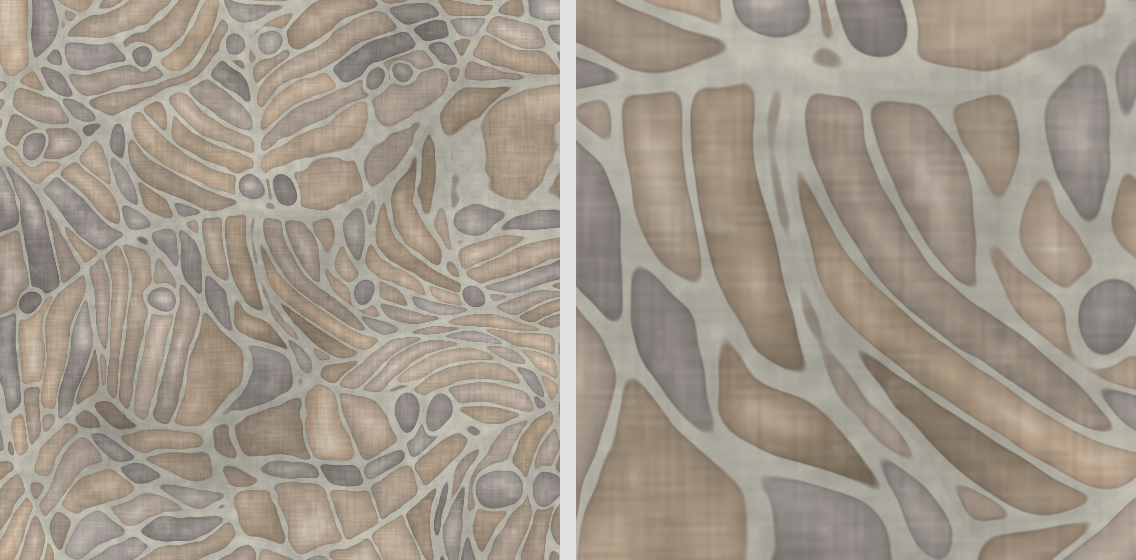
Left, the full canvas; right, a detail of the centre.
Reproduce this texture procedurally as a three.js fragment shader.

```glsl
varying vec2 vUv;
const float TAU = 6.2831853;
const float VEIN_HALF_WIDTH = 0.0047;
const float ROOT_DISTANCE = 0.48;
const vec2 WING_SCALE = vec2(2.7, 3.8);
const vec3 VEIN = vec3(0.70, 0.69, 0.645);
const vec3 TAN = vec3(0.70, 0.615, 0.525);
const vec3 BROWN = vec3(0.605, 0.54, 0.46);
const vec3 ROSE_GREY = vec3(0.665, 0.62, 0.58);
const vec3 VIOLET = vec3(0.565, 0.54, 0.53);
const vec3 PALE = vec3(0.79, 0.755, 0.70);

float hash(vec2 p) { return fract(sin(dot(p, vec2(127.1, 311.7))) * 43758.5453); }
vec2 jitter(vec2 p) { return 0.15 + 0.7 * vec2(hash(p), hash(p + 37.7)); }
float noise(vec2 p) {
  vec2 i = floor(p), f = fract(p);
  f = f * f * (3.0 - 2.0 * f);
  return mix(mix(hash(i), hash(i + vec2(1.0, 0.0)), f.x),
             mix(hash(i + vec2(0.0, 1.0)), hash(i + 1.0), f.x), f.y);
}
float fbm(vec2 p) {
  float sum = 0.0, amp = 0.53;
  for (int i = 0; i < 4; i++) {
    sum += amp * noise(p);
    p = p * 2.03 + 11.3;
    amp *= 0.5;
  }
  return sum;
}
float softMin(float a, float b, float k) {
  float h = max(k - abs(a - b), 0.0) / k;
  return min(a, b) - 0.25 * k * h * h;
}
// Large Voronoi wings: distance to the border, offset from the centre, id
float wing(vec2 p, vec2 scale, out vec2 offset, out vec2 id) {
  vec2 q = p * scale, base = floor(q), nearest = vec2(9.0);
  for (int y = -2; y <= 2; y++) for (int x = -2; x <= 2; x++) {
    vec2 g = base + vec2(x, y), d = g + jitter(g) - q;
    if (dot(d, d) < dot(nearest, nearest)) { nearest = d; id = g; }
  }
  float border = 1.0;
  for (int y = -2; y <= 2; y++) for (int x = -2; x <= 2; x++) {
    vec2 g = id + vec2(x, y), d = g + jitter(g) - q, gap = d - nearest;
    if (dot(gap, gap) > 0.0001) {
      vec2 n = normalize(gap);
      border = softMin(border, dot(0.5 * (d + nearest), n) / length(n * scale), 0.01);
    }
  }
  offset = -nearest / scale;
  return border;
}
// Curved fan of cells, crossed by one row of small dark cells
float fan(vec2 offset, vec2 id, float border, out float cellId, out float dark) {
  float angle = 0.45 + 0.5 * TAU * step(0.5, hash(id + 1.7)) + 2.2 * (hash(id + 5.1) - 0.5);
  vec2 axis = vec2(cos(angle), sin(angle));
  vec2 l = vec2(dot(offset, axis) + ROOT_DISTANCE, dot(offset, vec2(-axis.y, axis.x)));
  float r = length(l), count = floor(mix(34.0, 52.0, hash(id + 8.3)));
  float bend = mix(-2.8, 2.8, hash(id + 2.9));
  float s = count * (atan(l.y, l.x) + bend * (r - ROOT_DISTANCE)) / TAU;
  float side = (0.5 - abs(fract(s) - 0.5)) * TAU / (count * length(vec2(1.0 / r, bend)));
  float edge = softMin(border - 0.001, side + 0.0012, 0.013);

  vec2 key = id * 7.3 + mod(floor(s), count);
  float rowStart = ROOT_DISTANCE + mix(-0.01, 0.07, hash(id + 6.6)) + 0.014 * hash(key + 2.2);
  float rowEnd = rowStart + mix(0.04, 0.06, hash(key + 8.8));
  float cut = ROOT_DISTANCE + mix(-0.13, -0.03, hash(key));
  float hasRow = step(0.2, hash(id + 9.4)), hasCut = step(0.55, hash(key + 4.4));
  if (hasRow > 0.5) edge = softMin(edge, min(abs(r - rowStart), abs(r - rowEnd)), 0.016);
  if (hasCut > 0.5) edge = softMin(edge, abs(r - cut), 0.014);
  float band = hasRow * (step(rowStart, r) + step(rowEnd, r));
  cellId = hash(key + 3.1 * hasCut * step(cut, r) + 9.7 * band);
  float inRow = hasRow * step(rowStart, r) * step(r, rowEnd);
  dark = max(step(0.15, cellId) * inRow, step(0.82, cellId));
  return edge;
}
// Scattered oval spots, some in pairs: signed distance
float spots(vec2 p, float scale, out float spotId) {
  float best = 1.0;
  for (int y = -1; y <= 1; y++) for (int x = -1; x <= 1; x++) {
    vec2 g = floor(p * scale) + vec2(x, y);
    vec2 d = p - (g + 0.15 + 0.7 * jitter(g + 3.3)) / scale;
    float kind = hash(g + 17.9), radius = mix(0.023, 0.038, hash(g + 6.1));
    float paired = step(kind, 0.16), half0 = paired * step(0.0, d.x);
    d.x = mix(d.x, abs(d.x) - radius * 1.03, paired);
    float dist = length(d * vec2(1.12, 0.92)) - radius;
    if (kind < 0.42 && dist < best) { best = dist; spotId = hash(g + half0); }
  }
  return best;
}
void main() {
  vec2 p = vUv;
  vec2 warp = vec2(noise(p * 3.5 + 4.0), noise(p * 3.5 + 19.0)) - 0.5;
  vec2 ripple = vec2(noise(p * 14.0), noise(p * 14.0 + 31.0)) - 0.5;
  vec2 turned = mat2(0.94, -0.34, 0.34, 0.94) * (p + 0.19 * warp + 0.022 * ripple) + 3.0;
  // Cell layout
  vec2 offset, id;
  float cellId, dark, spotId = 0.0;
  float border = wing(turned, WING_SCALE, offset, id);
  float edge = fan(offset, id, border, cellId, dark);
  float spot = spots(p + 0.03 * ripple, 5.0, spotId);
  if (spot < 0.0) { edge = -spot; cellId = spotId; dark = 1.0; }
  else edge = softMin(edge, spot + 0.001, 0.01);
  edge += 0.004 * (noise(p * 50.0) - 0.5);
  // Washed paint inside the cells
  float wash = fbm(p * 11.0 + cellId * 20.0), grain = fbm(p * 60.0);
  vec3 warm = mix(BROWN, TAN, smoothstep(0.3, 0.58, wash));
  warm = mix(warm, ROSE_GREY, 0.85 * fract(cellId * 7.0));
  vec3 cell = mix(warm, VIOLET + 0.25 * (wash - 0.45), dark * 0.92);
  cell *= 0.93 + 0.15 * fract(cellId * 13.0);
  float inside = max(edge - VEIN_HALF_WIDTH, 0.0);
  float glow = smoothstep(0.45, 0.75, wash) * smoothstep(0.0, 0.025, inside);
  cell = mix(cell, PALE, 0.6 * glow + 0.25 * smoothstep(0.5, 0.8, grain));
  cell *= mix(0.92, 1.04, smoothstep(0.0, 0.026, inside)) - 0.15 * exp(-inside / 0.0016);
  // Veins and woven cloth
  float mask = smoothstep(-0.001, 0.001, edge - VEIN_HALF_WIDTH);
  vec3 color = mix(VEIN * (0.91 + 0.18 * grain), cell, mask);
  float weave = noise(p * vec2(330.0, 34.0)) + noise(p * vec2(34.0, 330.0)) - 1.0;
  color *= 1.0 + weave * mix(0.035, 0.08, mask);
  color *= 0.86 + 0.28 * fbm(p * 4.0 + 7.0) + 0.05 * (hash(id + 12.0) - 0.5);
  gl_FragColor = vec4(color, 1.0);
}
```
